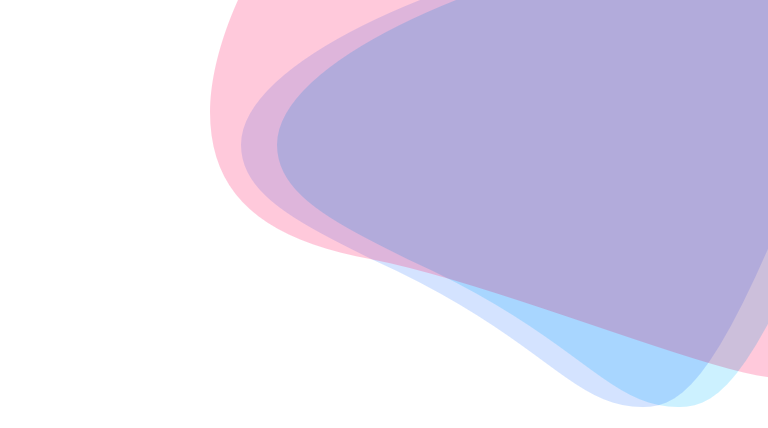
Write a Shadertoy shader that draws this background.

```glsl
// Overlapping translucent pastel blobs sweeping in from the upper right on white.
// Each blob is a closed loop of cubic Bezier arcs, turned into a signed distance;
// the three coverage masks then choose among the blended overlap colours.

const int ARCS = 5;
const int STEPS = 20;

// Outlines: an anchor followed by two handles per arc; the last arc closes the loop.
const vec2 ROSE_PATH[15] = vec2[15](
    vec2(9.0, -1.0), vec2(6.0, -1.0), vec2(2.65, -0.6),
    vec2(2.38, 0.0), vec2(2.2, 0.4), vec2(2.1, 0.8),
    vec2(2.1, 1.12), vec2(2.1, 1.95), vec2(2.62, 2.4),
    vec2(3.72, 2.6), vec2(4.9, 2.83), vec2(7.0, 3.7),
    vec2(7.68, 3.78), vec2(9.0, 3.9), vec2(9.5, 1.0));

const vec2 WAVE_PATH[15] = vec2[15](
    vec2(9.0, -1.0), vec2(7.0, -1.0), vec2(5.2, -0.4),
    vec2(4.2, 0.0), vec2(3.2, 0.4), vec2(2.41, 0.93),
    vec2(2.41, 1.45), vec2(2.41, 1.95), vec2(2.98, 2.23),
    vec2(3.72, 2.6), vec2(5.45, 3.38), vec2(5.7, 4.08),
    vec2(6.43, 4.08), vec2(6.95, 4.08), vec2(7.4, 3.6));

vec2 bezier(vec2 a, vec2 b, vec2 c, vec2 d, float t) {
    float s = 1.0 - t;
    return s * s * s * a + 3.0 * s * t * (s * b + t * c) + t * t * t * d;
}

// Signed distance to a closed Bezier loop, negative inside.
float blobDistance(vec2 p, vec2 path[15]) {
    float nearest = 1e5;
    float side = 1.0;
    vec2 from = path[0];
    for (int arc = 0; arc < ARCS; arc++) {
        int k = 3 * arc;
        vec2 finish = path[(k + 3) % 15];
        for (int i = 1; i <= STEPS; i++) {
            vec2 to = bezier(path[k], path[k + 1], path[k + 2], finish,
                             float(i) / float(STEPS));
            vec2 edge = to - from;
            vec2 w = p - from;
            vec2 gap = w - edge * clamp(dot(w, edge) / dot(edge, edge), 0.0, 1.0);
            nearest = min(nearest, dot(gap, gap));

            // Flip the side whenever a horizontal ray crosses this segment.
            if ((from.y > p.y) != (to.y > p.y) &&
                w.x < edge.x * w.y / edge.y) side = -side;
            from = to;
        }
    }
    return side * sqrt(nearest);
}

float coverage(float d, float pixel) {
    return clamp(0.5 - d / pixel, 0.0, 1.0);
}

void mainImage(out vec4 fragColor, in vec2 fragCoord) {
    // Canvas units: 7.68 wide, 4.29 tall, measured down from the top left.
    vec2 uv = fragCoord / iResolution.xy;
    vec2 p = vec2(uv.x, 1.0 - uv.y) * vec2(7.68, 4.29);
    float pixel = 7.68 / iResolution.x;

    // The aqua wave repeats the blue one, shifted to the right.
    float rose = coverage(blobDistance(p, ROSE_PATH), pixel);
    float blue = coverage(blobDistance(p, WAVE_PATH), pixel);
    float aqua = coverage(blobDistance(p - vec2(0.36, 0.0), WAVE_PATH), pixel);

    // Waves over white
    vec3 plain = mix(mix(vec3(1.0), vec3(0.83, 0.89, 1.0), blue),
                     mix(vec3(0.80, 0.945, 1.0), vec3(0.66, 0.84, 1.0), blue), aqua);
    // Waves over rose
    vec3 tinted = mix(mix(vec3(1.0, 0.79, 0.86), vec3(0.87, 0.71, 0.86), blue),
                      mix(vec3(0.80, 0.75, 0.86), vec3(0.70, 0.67, 0.86), blue), aqua);

    fragColor = vec4(mix(plain, tinted, rose), 1.0);
}
```
